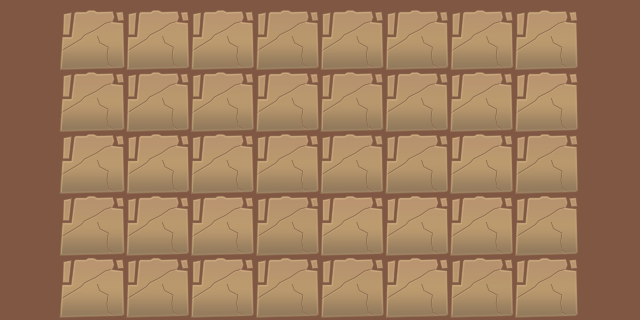
Reproduce this pattern procedurally as a Shadertoy shader.

```glsl
// A wall of cracked sandstone slabs, eight across and five down, on brown mortar.
// Each slab is three polygons (body, left chip, corner chip) shaded from their
// signed distance: a lit bevel, a vertical gradient and two engraved cracks.

const float UNITS = 576.0;               // design units per canvas height
const vec2 CELL = vec2(116.6, 111.5);    // pitch of the slabs
const vec2 GRID = vec2(8.0, 5.0);        // slabs across and down
const vec2 TOP_LEFT = vec2(109.0, 17.0); // margin left of and above the wall
const float FLARE = 4.0;                 // outward lean of the first column
const float SHIFT = 1.0;                 // random offset of each slab
const float TINT = 0.025;                // random brightness of each slab
const float RIM_WIDTH = 1.1;
const float CRACK_WIDTH = 0.9;
const vec2 LIGHT_STEP = vec2(0.3, 1.0);  // direction the light travels, y down

const vec3 MORTAR = vec3(0.50, 0.34, 0.26);
const vec3 GROOVE = vec3(0.57, 0.43, 0.32);
const vec3 STONE_TOP = vec3(0.72, 0.575, 0.435);
const vec3 STONE_MID = vec3(0.73, 0.60, 0.43);
const vec3 STONE_LOW = vec3(0.57, 0.475, 0.36);
const vec3 HIGHLIGHT = vec3(0.80, 0.67, 0.50);

// Outlines in design units, y down: body 0-14, left chip 15-18, corner 19-22.
const vec2 OUTLINE[23] = vec2[23](
    vec2(24, 7), vec2(27, 4), vec2(45, 4), vec2(50, 1), vec2(60, 1),
    vec2(66, 4), vec2(94, 3), vec2(97, 14), vec2(94, 22), vec2(113, 24),
    vec2(115, 103), vec2(111, 106), vec2(2, 109), vec2(4, 49), vec2(20, 49),
    vec2(5, 8), vec2(20, 5), vec2(17, 46), vec2(5, 46),
    vec2(99, 5), vec2(112, 4), vec2(114, 20), vec2(103, 21));

// Crack paths: diagonal 0-6, lower branch 7-12.
const vec2 CRACK[13] = vec2[13](
    vec2(3, 75), vec2(27, 60), vec2(38, 53), vec2(44, 46), vec2(64, 36),
    vec2(80, 25), vec2(94, 21),
    vec2(67, 49), vec2(71, 60), vec2(86, 68), vec2(84, 84), vec2(87, 99),
    vec2(95, 104));

float hash(vec2 p) {
    return fract(sin(dot(p, vec2(127.1, 311.7))) * 43758.5453);
}

vec2 toSegment(vec2 p, vec2 a, vec2 b) {
    vec2 e = b - a;
    return p - a - e * clamp(dot(p - a, e) / dot(e, e), 0.0, 1.0);
}

float polygon(vec2 p, int first, int last) {
    float d = 1e9, side = 1.0;
    vec2 b = OUTLINE[last];
    for (int i = first; i <= last; i++) {
        vec2 a = OUTLINE[i], e = b - a, w = p - a;
        vec2 r = toSegment(p, a, b);
        d = min(d, dot(r, r));
        bvec3 c = bvec3(p.y >= a.y, p.y < b.y, e.x * w.y > e.y * w.x);
        if (all(c) || all(not(c))) side = -side;
        b = a;
    }
    return side * sqrt(d);
}

float slab(vec2 p) {
    return min(polygon(p, 0, 14), min(polygon(p, 15, 18), polygon(p, 19, 22)));
}

float cracks(vec2 p) {
    float d = 1e9;
    for (int i = 0; i < 12; i++) {
        if (i != 6) d = min(d, length(toSegment(p, CRACK[i], CRACK[i + 1])));
    }
    return d;
}

float cover(float d, float px) {
    return 1.0 - smoothstep(-0.5 * px, 0.5 * px, d);
}

void mainImage(out vec4 fragColor, in vec2 fragCoord) {
    float px = UNITS / iResolution.y;
    vec2 p = vec2(fragCoord.x, iResolution.y - fragCoord.y) * px - TOP_LEFT;

    // Cell and local position; border cells extend into the margin
    vec2 id = clamp(floor(p / CELL), vec2(0.0), GRID - 1.0);
    vec2 q = p - id * CELL;
    vec2 t = q / CELL;
    if (id.x < 0.5) q.x += FLARE * clamp(t.y, 0.0, 1.0) * (1.0 - t.x);
    q.x += SHIFT * (hash(id) - 0.5);

    // Stone gradient with a small change of tone per slab
    float d = slab(q);
    vec3 stone = mix(STONE_TOP, STONE_MID, smoothstep(0.05, 0.45, t.y));
    stone = mix(stone, STONE_LOW, smoothstep(0.48, 1.0, t.y));
    stone *= 1.0 + TINT * (hash(id + 7.3) - 0.5);

    // Engraved cracks with a lit lower lip
    float lip = cover(cracks(q - vec2(0.8, 1.8)) - CRACK_WIDTH, px);
    float cut = cover(cracks(q) - CRACK_WIDTH, px);
    stone = mix(stone, HIGHLIGHT, 0.35 * lip);
    stone = mix(stone, GROOVE * 0.95, 0.8 * cut);

    // Bevel: bright where it faces the light, faint elsewhere
    float facing = clamp(0.5 + 0.5 * (d - slab(q + LIGHT_STEP)), 0.2, 1.0);
    float rim = cover(abs(d + 2.6) - RIM_WIDTH, px);
    stone = mix(stone, HIGHLIGHT, 0.9 * rim * facing);
    stone = mix(GROOVE, stone, cover(d + 1.0, px));

    fragColor = vec4(mix(MORTAR, stone, cover(d, px)), 1.0);
}
```
